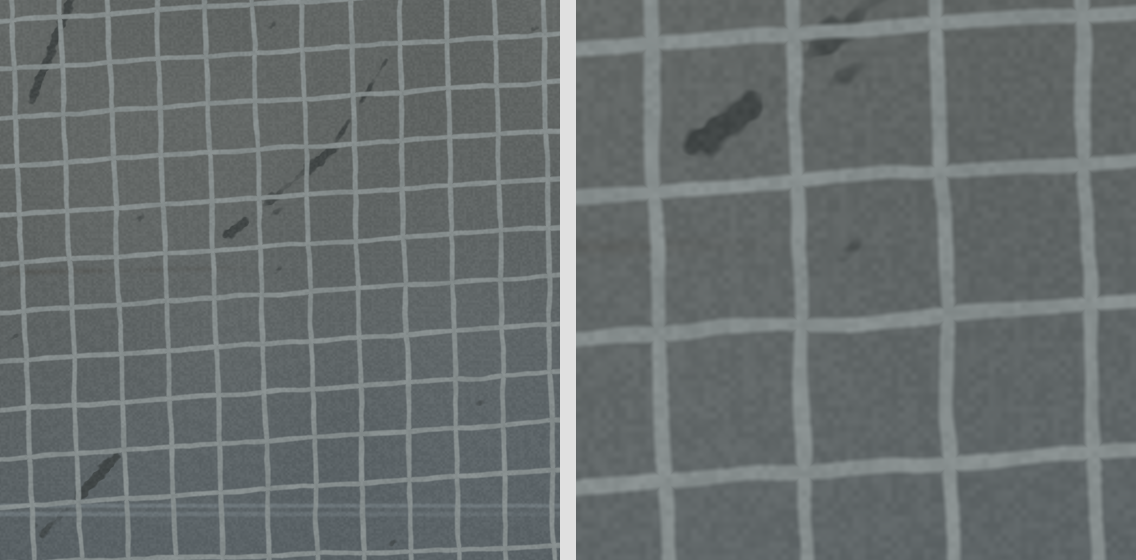
Left: the whole. Right: its middle third, enlarged.
Write a Shadertoy shader that draws this texture.

```glsl
const vec3 GROUND_TOP = vec3(0.385, 0.402, 0.396);
const vec3 GROUND_LOW = vec3(0.358, 0.390, 0.405);
const vec3 WIRE_COLOR = vec3(0.535, 0.565, 0.565);
const vec3 BAND_COLOR = vec3(0.465, 0.505, 0.525);
const vec3 SCUFF_COLOR = vec3(0.225, 0.245, 0.245);
const vec3 STAIN_COLOR = vec3(0.335, 0.335, 0.320);

// Grid placement: x = value at left or top edge, y = at right or bottom edge
const vec2 COLUMN_START = vec2(0.0195, 0.0612);
const vec2 COLUMN_PITCH = vec2(0.0865, 0.0843);
const vec2 ROW_START = vec2(0.0365, -0.0273);
const vec2 ROW_PITCH = vec2(0.0870, 0.0865);
const vec2 LAST_ROW = vec2(1.007, 0.975);
const float LAST_REGULAR_ROW = 10.0;

const float WIRE_HALF_WIDTH = 0.0044;
const float WIRE_SOFTNESS = 0.0020;
const float WOBBLE = 0.0045;
const float GRAIN = 0.045;
const float SPECK_CELLS = 9.0;
const float SPECK_CHANCE = 0.10;

// Scuffs as start and end points, with matching half widths
const int SCUFF_COUNT = 4;
const vec4 SCUFFS[SCUFF_COUNT] = vec4[](
    vec4(0.130, 1.010, 0.056, 0.820), vec4(0.690, 0.893, 0.593, 0.735),
    vec4(0.593, 0.732, 0.408, 0.582), vec4(0.205, 0.182, 0.075, 0.045));
const vec4 SCUFF_WIDTHS = vec4(0.0070, 0.0038, 0.0085, 0.0085);

float hash(vec2 p) {
    return fract(sin(dot(p, vec2(127.1, 311.7))) * 43758.5453);
}

float noise(vec2 p) {
    vec2 i = floor(p), f = fract(p);
    f = f * f * (3.0 - 2.0 * f);
    return mix(mix(hash(i), hash(i + vec2(1, 0)), f.x),
               mix(hash(i + vec2(0, 1)), hash(i + vec2(1, 1)), f.x), f.y);
}

float stroke(float dist, float halfWidth, float softness) {
    return 1.0 - smoothstep(halfWidth - softness, halfWidth + softness, abs(dist));
}

// Uneven wire: bent and slightly varying in thickness along its length
float wire(float dist, float along, float id) {
    float bend = (noise(vec2(along * 14.0, id * 7.3)) - 0.5) * WOBBLE
               + (noise(vec2(along * 50.0, id * 3.1 + 40.0)) - 0.5) * WOBBLE * 0.4;
    float width = WIRE_HALF_WIDTH * mix(0.85, 1.15, noise(vec2(along * 35.0, id * 5.7)));
    return stroke(dist + bend, width, WIRE_SOFTNESS);
}

// Broken, ragged smear along a segment
float scuff(vec2 p, vec4 ends, float halfWidth, float seed) {
    vec2 dir = ends.zw - ends.xy, rel = p - ends.xy;
    float len = length(dir);
    float t = clamp(dot(rel, dir) / (len * len), 0.0, 1.0);
    float gaps = smoothstep(0.28, 0.62, noise(vec2(t * len * 28.0, seed * 9.7)));
    float ragged = (noise(p * 130.0) - 0.5) * halfWidth * 0.9;
    float dist = length(rel - dir * t) + ragged;
    return stroke(dist, halfWidth * mix(0.25, 1.0, gaps), 0.0025) * mix(0.1, 0.8, gaps);
}

// Small dark flecks, at most one per cell
float specks(vec2 p) {
    vec2 cell = floor(p * SPECK_CELLS);
    vec2 center = 0.25 + 0.5 * vec2(hash(cell + 3.7), hash(cell + 8.2));
    vec2 rel = (fract(p * SPECK_CELLS) - center) / SPECK_CELLS;
    rel.y -= rel.x * 0.4;
    float dist = length(rel * vec2(0.65, 1.0)) + (noise(p * 180.0) - 0.5) * 0.005;
    return step(hash(cell), SPECK_CHANCE) * stroke(dist, 0.004, 0.003) * 0.5;
}

void mainImage(out vec4 fragColor, in vec2 fragCoord) {
    vec2 uv = fragCoord / iResolution.xy;
    float depth = 1.0 - uv.y;

    // Mottled ground, cooler toward the bottom
    vec3 color = mix(GROUND_TOP, GROUND_LOW, smoothstep(0.2, 1.0, depth + 0.2 * (uv.x - 0.5)));
    color += (noise(uv * 5.0) - 0.5) * 0.025;

    // Faint stain, scuffs and specks behind the mesh
    float stain = stroke(depth - 0.487 + 0.02 * uv.x, 0.004, 0.006);
    stain *= (1.0 - smoothstep(0.3, 0.5, uv.x)) * noise(uv * vec2(25.0, 60.0));
    color = mix(color, STAIN_COLOR, stain * 0.7);
    for (int i = 0; i < SCUFF_COUNT; i++)
        color = mix(color, SCUFF_COLOR, scuff(uv, SCUFFS[i], SCUFF_WIDTHS[i], float(i) + 1.0));
    color = mix(color, SCUFF_COLOR, specks(uv));

    // Two pale level bands near the bottom
    float bands = stroke(depth - 0.903, 0.0035, 0.003)
                + stroke(depth - 0.918, 0.0040, 0.003) * mix(1.0, 0.4, uv.x);
    color = mix(color, BAND_COLOR, min(bands, 1.0) * 0.65);

    // Wire mesh: leaning columns, rising rows and one irregular last row
    float columnPitch = mix(COLUMN_PITCH.x, COLUMN_PITCH.y, depth);
    float column = (uv.x - mix(COLUMN_START.x, COLUMN_START.y, depth)) / columnPitch;
    float rowPitch = mix(ROW_PITCH.x, ROW_PITCH.y, uv.x);
    float row = (depth - mix(ROW_START.x, ROW_START.y, uv.x)) / rowPitch;
    float columnId = floor(column + 0.5), rowId = floor(row + 0.5);
    float vertical = wire((column - columnId) * columnPitch, depth, columnId + 2.0);
    float horizontal = wire((row - rowId) * rowPitch, uv.x, rowId + 31.0);
    horizontal *= step(rowId, LAST_REGULAR_ROW);
    float last = wire(depth - mix(LAST_ROW.x, LAST_ROW.y, uv.x), uv.x, 60.0);
    float mesh = max(vertical, max(horizontal, last));
    vec3 wireColor = WIRE_COLOR + (noise(uv * 40.0) - 0.5) * 0.04;
    color = mix(color, wireColor, mesh * 0.93);

    // Fine grain over everything
    color += (noise(uv * 260.0) - 0.5) * GRAIN;
    fragColor = vec4(color, 1.0);
}
```
